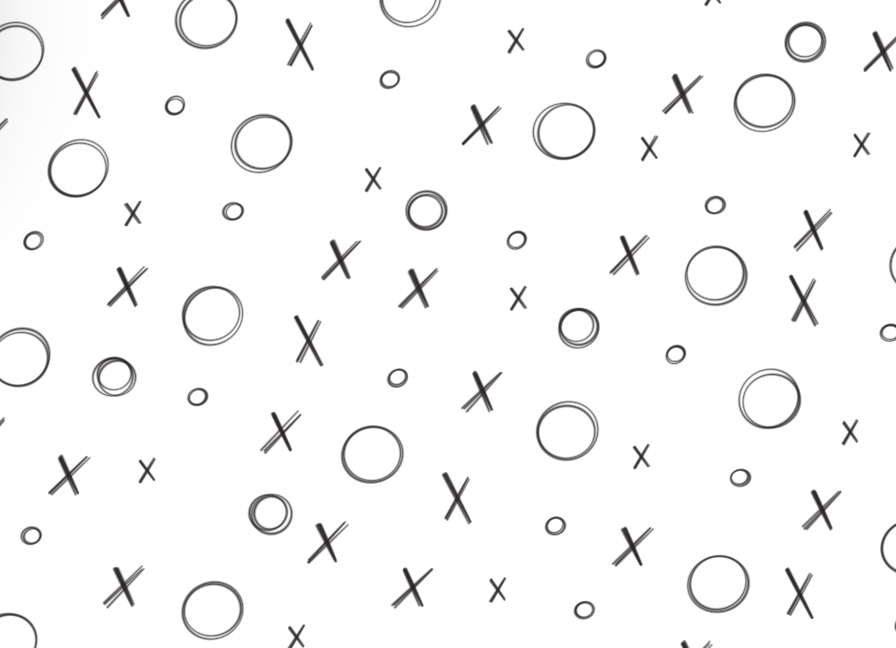
A Shadertoy shader for this pattern:

```glsl
const vec3 PAPER = vec3(1.0);
const vec3 INK = vec3(0.16, 0.14, 0.15);
const float CELL = 0.142;          // lattice step, in canvas heights
const float LATTICE_TILT = 0.31;   // radians
const float MAX_ROAM = 0.032;      // largest shift of a mark in its cell
const float SOFTNESS = 0.0023;     // blur of the pen edge
const float OPACITY = 0.82;        // ink of a single stroke
const float PEN = 0.0015;          // half width of a fine stroke
const float CORNER_SHADE = 0.06;

// Kinds: large ring, broad cross, small ring, medium ring, tall cross, small cross
const float SHARE_END[6] = float[6](0.19, 0.46, 0.70, 0.76, 0.85, 1.0);
const float REACH[6] = float[6](0.053, 0.048, 0.020, 0.036, 0.048, 0.026);

float hash(vec2 p) {
    return fract(sin(dot(p, vec2(127.1, 311.7))) * 43758.5);
}

vec2 hashSigned(vec2 p) {
    return vec2(hash(p), hash(p + 19.7)) * 2.0 - 1.0;
}

mat2 rotation(float angle) {
    float c = cos(angle), s = sin(angle);
    return mat2(c, s, -s, c);
}

// Lays one translucent stroke over the ink already there
float addStroke(float ink, float dist) {
    float soft = max(SOFTNESS, 0.7 / iResolution.y);
    float cover = OPACITY * (1.0 - smoothstep(-soft, soft, dist));
    return 1.0 - (1.0 - ink) * (1.0 - cover);
}

// Several loose loops, flattened along a slanted axis
float scribbledRing(vec2 p, float radius, float spread, float squash, int loops, vec2 seed) {
    float ink = 0.0;
    for (int i = 0; i < loops; i++) {
        vec2 loopSeed = seed + float(i) * 3.17;
        float turn = 0.4 + 0.6 * (hash(loopSeed + 5.3) - 0.5);
        vec2 q = rotation(-turn) * (p - 0.5 * spread * hashSigned(loopSeed));
        q.y *= squash + 0.06 * hash(loopSeed + 8.9);
        float loopRadius = radius - spread * float(i) / float(loops);
        float pressure = 0.9 + 0.35 * sin(atan(q.y, q.x) + 6.28 * hash(loopSeed + 2.1));
        ink = addStroke(ink, abs(length(q) - loopRadius) - PEN * pressure);
    }
    return ink;
}

// Three tapered strokes side by side, from -halfArm to halfArm
float scribbledArm(vec2 p, vec2 halfArm, float spread, float width, vec2 seed) {
    float ink = 0.0;
    vec2 side = normalize(vec2(-halfArm.y, halfArm.x));
    for (int i = -1; i <= 1; i++) {
        vec2 strokeSeed = seed + float(i) * 4.71;
        vec2 shift = side * spread * float(i);
        vec2 start = -halfArm + 0.8 * shift + 0.8 * spread * hashSigned(strokeSeed);
        vec2 end = halfArm + 0.8 * shift + 0.8 * spread * hashSigned(strokeSeed + 7.7);
        vec2 along = end - start;
        float t = clamp(dot(p - start, along) / dot(along, along), 0.0, 1.0);
        float taper = mix(1.0, 0.5, t * t);
        ink = addStroke(ink, length(p - start - along * t) - width * taper);
    }
    return ink;
}

// A heavy falling arm crossed by a hatched rising one
float scribbledCross(vec2 p, vec2 falling, vec2 rising, vec2 spread, vec2 width, vec2 seed) {
    float heavy = scribbledArm(p, falling, spread.x, width.x, seed);
    float hatched = scribbledArm(p, rising, spread.y, width.y, seed + 31.3);
    return 1.0 - (1.0 - heavy) * (1.0 - hatched);
}

float drawMark(int kind, vec2 p, vec2 seed) {
    if (kind == 0) return scribbledRing(p, 0.0470, 0.0062, 1.06, 2, seed);
    if (kind == 1) return scribbledCross(p, vec2(0.0125, -0.0275), vec2(0.028, 0.028),
                                         vec2(0.0022, 0.0031), vec2(0.0025, 0.0014), seed);
    if (kind == 2) return scribbledRing(p, 0.0148, 0.0030, 1.15, 2, seed);
    if (kind == 3) return scribbledRing(p, 0.0310, 0.0075, 1.03, 3, seed);
    if (kind == 4) return scribbledCross(p, vec2(0.0195, -0.037), vec2(0.0165, 0.031),
                                         vec2(0.0016, 0.0025), vec2(0.0021, 0.0014), seed);
    return scribbledCross(p, vec2(0.0105, -0.0145), vec2(0.0105, 0.0175),
                          vec2(0.0012), vec2(0.0012), seed);
}

void mainImage(out vec4 fragColor, in vec2 fragCoord) {
    vec2 p = fragCoord / iResolution.y;

    // Tilted lattice with one mark per cell
    mat2 tilt = rotation(LATTICE_TILT);
    vec2 grid = tilt * p / CELL + 0.37;
    vec2 cell = floor(grid);

    // Even spread of kinds, loosened by a little chance
    float pick = fract(dot(cell, vec2(0.7549, 0.5698)) + 0.12 * hash(cell + 0.5));
    int kind = 0;
    while (kind < 5 && pick > SHARE_END[kind]) kind++;

    // Shift the mark without leaving its cell, then set it upright
    float roam = min(MAX_ROAM, 0.5 * CELL - REACH[kind] - 0.003);
    vec2 local = (grid - cell - 0.5) * CELL - roam * hashSigned(cell + 11.3);
    float ink = drawMark(kind, transpose(tilt) * local, cell);

    // Faint shade in the upper left of the paper
    float shade = CORNER_SHADE * exp(-18.0 * p.x) * smoothstep(0.55, 1.0, p.y);
    fragColor = vec4(mix(PAPER - shade, INK, ink), 1.0);
}
```
